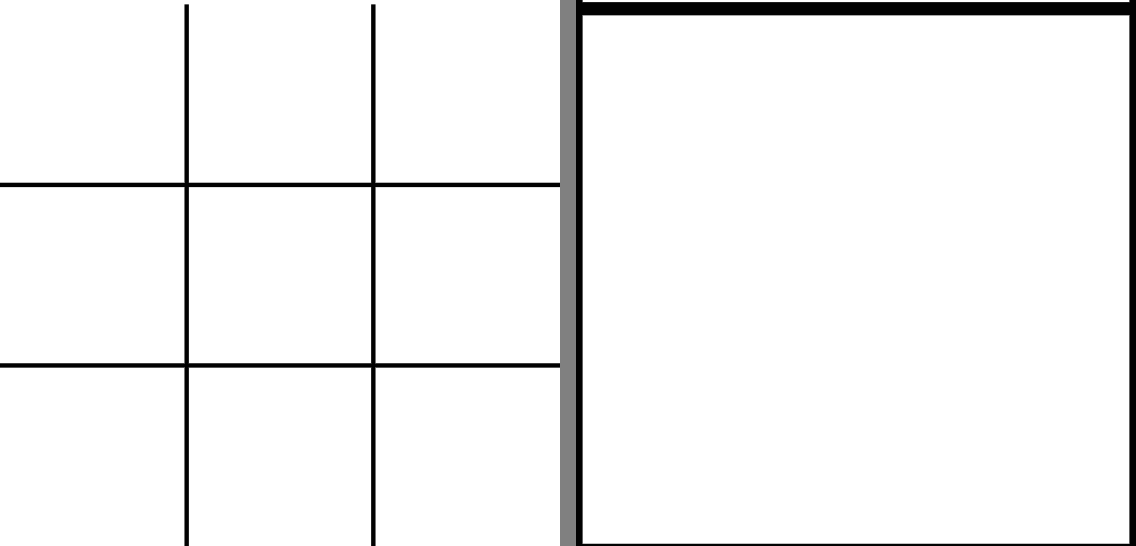
Left, the full canvas; right, a detail of the centre.
A WebGL 1 fragment shader for this pattern:

```glsl
precision highp float;

// Three by three white cells parted by thin black rules, open at the outside.
// Each pixel measures its distance to the nearest inner rule on either axis;
// the upright rules stop short of the top edge, leaving a narrow blank strip.

uniform vec2 u_resolution;

// Lengths are fractions of the canvas height.
const float CELLS = 3.0;
const float RULE_WIDTH = 0.00808;
const float TOP_MARGIN = 0.008;
const vec3 PAPER = vec3(1.0);
const vec3 INK = vec3(0.008);

// Share of a pixel lying inside an edge; distance is negative inside.
float coverage(float signedDistance, float pixel) {
    return clamp(0.5 - signedDistance / pixel, 0.0, 1.0);
}

// Distance to the nearest inner division of an extent cut into equal cells.
float innerRuleDistance(float position, float extent, float cells) {
    float cellSize = extent / cells;
    float nearest = clamp(floor(position / cellSize + 0.5), 1.0, cells - 1.0);
    return abs(position - nearest * cellSize);
}

// Ink laid down by one set of parallel rules.
float ruleSet(float position, float extent, float cells, float width, float pixel) {
    float edge = innerRuleDistance(position, extent, cells) - 0.5 * width;
    return coverage(edge, pixel);
}

void main() {
    float pixel = 1.0 / u_resolution.y;
    vec2 point = gl_FragCoord.xy * pixel;
    vec2 field = vec2(u_resolution.x * pixel, 1.0 - TOP_MARGIN);

    float upright = ruleSet(point.x, field.x, CELLS, RULE_WIDTH, pixel);
    float level = ruleSet(point.y, field.y, CELLS, RULE_WIDTH, pixel);

    // End the upright rules at the top of the field.
    upright *= coverage(point.y - field.y, pixel);

    gl_FragColor = vec4(mix(PAPER, INK, max(upright, level)), 1.0);
}
```
